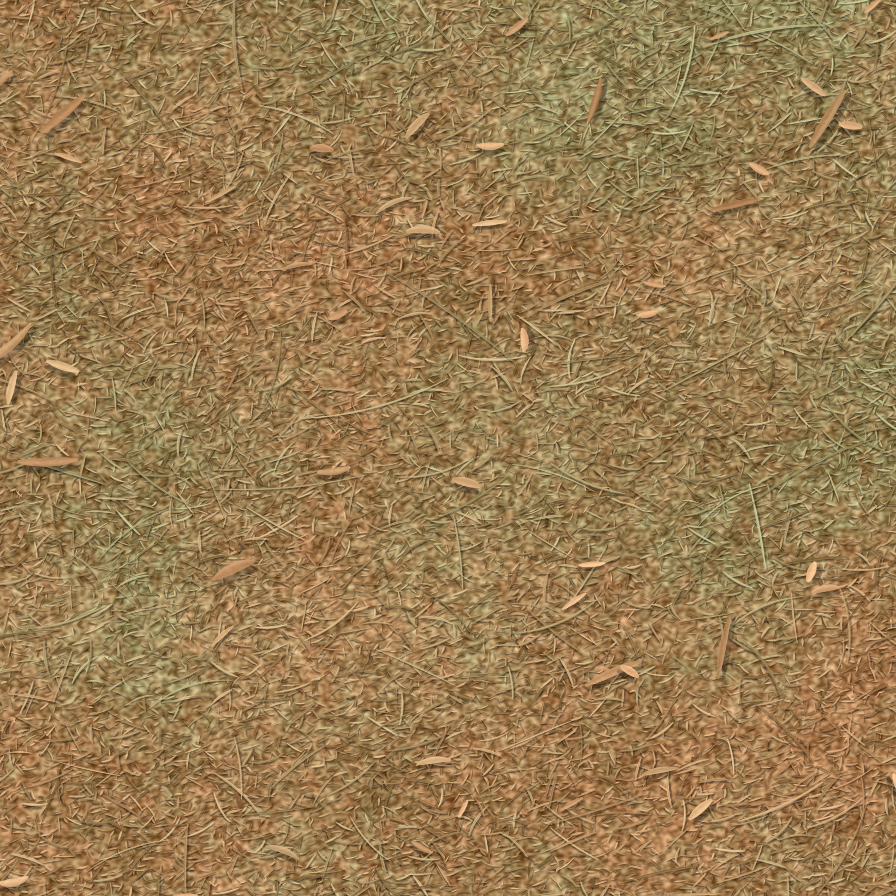
Reproduce this texture procedurally as a WebGL 2 fragment shader.

```glsl
#version 300 es
precision highp float;

uniform vec2 u_resolution;
out vec4 fragColor;

// Four random values per lattice point
vec4 hash4(vec2 p, float seed) {
  vec4 q = fract(vec4(p.xyx, p.y + seed) * vec4(0.1031, 0.1030, 0.0973, 0.1099) + seed * 0.137);
  q += dot(q, q.wzxy + 33.33);
  return fract((q.xxyz + q.yzzw) * q.zywx);
}

float gradientDot(vec2 corner, vec2 offset) {
  float angle = 6.2832 * hash4(corner, 3.7).x;
  return dot(vec2(cos(angle), sin(angle)), offset);
}

float gradientNoise(vec2 p) {
  vec2 i = floor(p), f = fract(p);
  vec2 s = f * f * f * (f * (f * 6.0 - 15.0) + 10.0);
  vec2 e = vec2(1.0, 0.0);
  float low = mix(gradientDot(i, f), gradientDot(i + e, f - e), s.x);
  float high = mix(gradientDot(i + e.yx, f - e.yx), gradientDot(i + 1.0, f - 1.0), s.x);
  return 1.4 * mix(low, high, s.y);
}

// Dry plant colour: tone runs dark to pale, hue runs rust to olive
vec3 strawColour(float tone, float hue) {
  vec3 ramp = mix(vec3(0.43, 0.29, 0.135), vec3(0.85, 0.73, 0.57), tone);
  return ramp * mix(vec3(1.07, 0.96, 0.90), vec3(0.93, 1.03, 0.97), clamp(hue, 0.0, 1.3));
}

// Tapered sliver along x, size = half length and half width
float sliver(vec2 p, vec2 size) {
  float along = min(abs(p.x) / size.x, 1.0);
  return max(abs(p.x) - size.x, abs(p.y) - size.y * (1.0 - 0.7 * along * along));
}

// One layer of slivers, one per cell, each with a soft shadow below it
void scatter(inout vec3 colour, vec2 uv, float cells, vec2 size, vec2 tones, float presence, float olive) {
  vec2 p = uv * cells;
  float pixel = cells / u_resolution.y;
  for (int j = -1; j <= 1; j++) {
    for (int i = -1; i <= 1; i++) {
      vec2 cell = floor(p) + vec2(i, j);
      vec4 place = hash4(cell, cells);
      vec4 look = hash4(cell + 57.0, cells * 1.7);
      float density = presence + 0.4 * presence * gradientNoise(cell / cells * 6.0);
      if (look.x > density) continue;

      // Mostly flat lying, leaning up to the right
      float t = 2.0 * place.z - 1.0;
      float angle = 0.28 + t * (0.55 + 0.95 * t * t);
      vec2 axis = vec2(cos(angle), sin(angle));
      vec2 d = p - cell - place.xy;
      vec2 q = vec2(dot(d, axis), dot(d, vec2(-axis.y, axis.x)));
      q.y += (look.y - 0.5) * 0.4 * q.x * q.x / size.x;

      vec2 extent = size * vec2(0.5 + 0.5 * look.z, 0.6 + 0.6 * look.w);
      float shade = 1.0 - smoothstep(-pixel, pixel, sliver(q + vec2(0.0, 1.5 * extent.y), extent));
      float cover = 1.0 - smoothstep(-0.6 * pixel, 0.6 * pixel, sliver(q, extent));
      float grain = 0.12 * sin(q.y / extent.y * 3.0 + look.y * 6.0);
      vec3 fibre = strawColour(mix(tones.x, tones.y, place.w) + grain, olive + 0.7 * (look.z - 0.5));
      colour *= 1.0 - 0.28 * shade;
      colour = mix(colour, fibre, 0.88 * cover);
    }
  }
}

void main() {
  vec2 uv = gl_FragCoord.xy / u_resolution.y;

  // Broad patches of olive moss, denser in the upper right
  float patches = gradientNoise(uv * 3.5 + 4.0) + 0.5 * gradientNoise(uv * 9.0);
  float corner = smoothstep(0.75, 0.1, distance(uv, vec2(0.85, 0.9)));
  float olive = 0.45 + 0.5 * patches + 0.35 * corner;

  // Mossy ground
  float tone = 0.52 + 0.14 * gradientNoise(uv * 5.0 + 9.0);
  tone += 0.22 * gradientNoise(uv * 32.0);
  tone += 0.32 * gradientNoise(uv * vec2(80.0, 100.0));
  tone += 0.45 * gradientNoise(uv * vec2(150.0, 190.0));
  vec3 colour = strawColour(tone, olive + 0.5 * gradientNoise(uv * 45.0));

  // Crumbs and short straw
  scatter(colour, uv, 145.0, vec2(0.85, 0.16), vec2(0.02, 1.08), 0.75, olive);
  scatter(colour, uv, 78.0, vec2(0.85, 0.09), vec2(0.15, 1.12), 0.6, olive);
  scatter(colour, uv, 41.0, vec2(0.85, 0.055), vec2(0.25, 1.12), 0.45, olive);

  // Long stalks and grass blades
  scatter(colour, uv, 17.0, vec2(0.85, 0.022), vec2(0.2, 1.1), 0.45, olive + 0.15);
  scatter(colour, uv, 8.0, vec2(0.75, 0.012), vec2(0.2, 1.0), 0.28, olive + 0.2);

  // Bark strips and pale wood chips
  scatter(colour, uv, 5.0, vec2(0.24, 0.026), vec2(0.35, 0.85), 0.3, 0.1);
  scatter(colour, uv, 12.0, vec2(0.26, 0.05), vec2(0.75, 1.2), 0.27, 0.1);

  fragColor = vec4(clamp(colour, 0.0, 1.0), 1.0);
}
```
